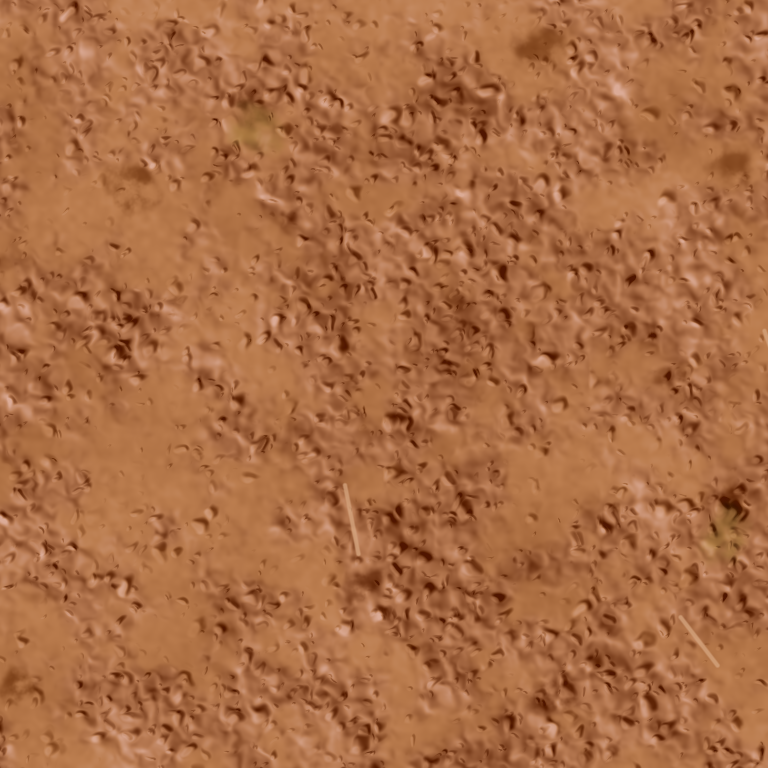
This texture is drawn by a WebGL 1 fragment shader. Its source:

```glsl
precision highp float;
// Dry reddish earth: smooth packed soil broken by patches of crumbly clods.
// Slope-lit noise gives the crumbs, jittered cells give grains with shadows,
// and a few hashed hollows, moss tufts and straws are scattered on top.
uniform vec2 u_resolution;

const vec3 DARK_SOIL = vec3(0.44, 0.21, 0.07);
const vec3 PACKED_SOIL = vec3(0.73, 0.49, 0.32);
const vec3 PALE_SOIL = vec3(0.78, 0.56, 0.42);
const vec3 MOSS = vec3(0.60, 0.45, 0.18);
const vec3 STRAW = vec3(0.83, 0.64, 0.49);
const vec2 AWAY_FROM_LIGHT = vec2(0.75, 0.66);

vec2 hash2(vec2 p) {
  vec3 q = fract(p.xyx * vec3(0.1031, 0.1030, 0.0973));
  q += dot(q, q.yzx + 33.33);
  return fract((q.xx + q.yz) * q.zy);
}

float noise(vec2 p) {
  vec2 cell = floor(p);
  vec2 f = fract(p);
  f = f * f * (3.0 - 2.0 * f);
  float low = mix(hash2(cell).x, hash2(cell + vec2(1.0, 0.0)).x, f.x);
  float high = mix(hash2(cell + vec2(0.0, 1.0)).x, hash2(cell + 1.0).x, f.x);
  return mix(low, high, f.y);
}

float fbm(vec2 p) {
  float sum = 0.0;
  float weight = 0.533;
  for (int i = 0; i < 4; i++) {
    sum += weight * noise(p);
    p = mat2(1.6, 1.2, -1.2, 1.6) * p + 17.3;
    weight *= 0.5;
  }
  return sum;
}

mat2 rotation(float angle) {
  float c = cos(angle);
  float s = sin(angle);
  return mat2(c, s, -s, c);
}

float crumbHeight(vec2 p) {
  vec2 q = rotation(0.5) * p;
  return 0.60 * noise(q * 58.0 + 5.0) + 0.40 * noise(p * 105.0 + 31.0);
}

// Brightness across a slope lit from the lower left.
float slopeLight(vec2 p, float reach) {
  vec2 offset = AWAY_FROM_LIGHT * reach;
  return crumbHeight(p + offset) - crumbHeight(p - offset);
}

float blob(vec2 d, float radius) {
  return 1.0 - smoothstep(0.40 * radius, 1.20 * radius, length(d));
}

// x: lit faces of scattered grains, y: crescent shadows behind them.
vec2 grains(vec2 p, float density, float seed) {
  vec2 cell = floor(p);
  vec2 result = vec2(0.0);
  for (int j = -1; j <= 1; j++) {
    for (int i = -1; i <= 1; i++) {
      vec2 id = cell + vec2(float(i), float(j));
      vec2 place = hash2(id + seed);
      vec2 kind = hash2(id + seed + 71.0);
      float present = 1.0 - smoothstep(density - 0.08, density + 0.08, kind.x);
      float radius = mix(0.20, 0.46, kind.y * kind.y);
      mat2 turn = rotation(6.283 * place.x);
      vec2 squash = vec2(0.85, mix(1.0, 1.5, place.y));
      vec2 d = p - id - place;
      float lit = blob(squash * (turn * d), radius);
      float shade = blob(squash * (turn * (d - AWAY_FROM_LIGHT * radius * 0.9)), radius * 1.2);
      shade *= 1.0 - 0.8 * lit;
      result = max(result, present * vec2(lit * mix(0.3, 1.0, kind.y), shade));
    }
  }
  return result;
}

float segmentDistance(vec2 p, vec2 a, vec2 b) {
  vec2 along = b - a;
  float t = clamp(dot(p - a, along) / dot(along, along), 0.0, 1.0);
  return length(p - a - along * t);
}

// Tone 0 is dark soil, 1 packed soil, and above 1 pale dry faces.
vec3 soilColor(float tone) {
  vec3 color = mix(DARK_SOIL, PACKED_SOIL, clamp(tone, -0.45, 1.0));
  return color + (PALE_SOIL - PACKED_SOIL) * clamp((tone - 1.0) * 4.0, 0.0, 2.6);
}

void main() {
  vec2 p = gl_FragCoord.xy / min(u_resolution.x, u_resolution.y);
  vec2 ripple = vec2(noise(p * 75.0), noise(p * 75.0 + 57.0)) - 0.5;
  vec2 warped = p + 0.009 * ripple;

  // Crumbly patches drawn out along a falling diagonal.
  vec2 drift = rotation(0.8) * p;
  float patches = 0.40 * fbm(drift * vec2(5.0, 8.0) + 3.0) + 0.60 * fbm(p * 19.0 + 40.0);
  float rough = smoothstep(0.36, 0.60, patches);

  float clumps = fbm(drift * vec2(17.0, 26.0) + 9.0) - 0.5;
  float tone = 0.95 - 0.18 * rough;
  tone += 0.50 * (fbm(p * 7.0 + 80.0) - 0.5) + 0.85 * clumps * rough;
  tone += 0.14 * (noise(p * 95.0) - 0.5);
  tone += slopeLight(warped, 0.0042) * mix(0.14, 1.35, rough);

  float crowding = rough * clamp(1.0 - 2.0 * clumps, 0.4, 1.5);
  vec2 coarse = grains(warped * 45.0, mix(0.04, 0.40, crowding), 11.0);
  vec2 fine = grains(warped * 80.0, mix(0.06, 0.28, crowding), 131.0);
  tone -= 0.85 * coarse.y + 0.50 * fine.y;
  tone += 0.50 * coarse.x + 0.26 * fine.x;

  // Ragged dark hollows and soft moss tufts.
  float moss = 0.0;
  float ragged = smoothstep(0.25, 0.65, fbm(p * 40.0 + 23.0));
  vec2 torn = p + 0.05 * (vec2(fbm(p * 22.0), fbm(p * 22.0 + 61.0)) - 0.5);
  for (int i = 0; i < 10; i++) {
    vec2 place = hash2(vec2(float(i) * 7.0, 19.0));
    float size = mix(0.014, 0.034, hash2(place * 91.0).x);
    tone -= 0.65 * ragged * blob(torn - place, size);
    if (i < 2) moss = max(moss, blob(torn - place + vec2(0.0, 0.035), 0.036));
  }
  vec3 color = soilColor(tone);
  color += mix(vec3(0.004, 0.0, -0.012), vec3(0.0, -0.002, 0.012), rough);
  color = mix(color, MOSS * (0.6 + 0.4 * tone), 0.5 * moss * (0.4 + 0.6 * ragged));

  // Thin dry straws, mostly upright.
  for (int i = 0; i < 3; i++) {
    vec2 start = hash2(vec2(float(i) * 13.0, 47.0));
    vec2 shape = hash2(start * 83.0);
    vec2 end = start + vec2(0.05 * shape.x, -mix(0.05, 0.11, shape.y));
    float stalk = 1.0 - smoothstep(0.0012, 0.0042, segmentDistance(p, start, end));
    color = mix(color, STRAW, 0.8 * stalk);
  }
  gl_FragColor = vec4(color, 1.0);
}
```
